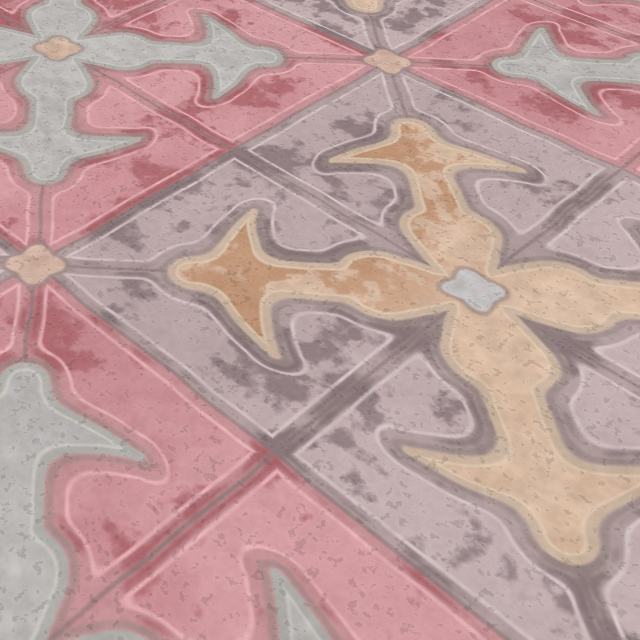
Reproduce this pattern procedurally as a WebGL 1 fragment shader.

```glsl
precision highp float;
uniform vec2 u_resolution;

#define VIEW_CENTER vec2(0.7396, 0.4531)
#define VIEW_U vec2(0.375, -0.1497)
#define VIEW_V vec2(-0.3073, -0.1751)
#define VIEW_DEPTH vec2(0.15, 0.186)
#define LINE_WIDTH 0.004
#define SEAM_GAP 0.042
#define CROSS_GAP 0.06
#define WEAR 0.75
#define LILAC vec3(0.735, 0.655, 0.66)
#define ROSE vec3(0.81, 0.595, 0.615)
#define TAN vec3(0.85, 0.735, 0.645)
#define PEARL vec3(0.745, 0.73, 0.72)

float hash(vec2 p) {
  vec3 q = fract(p.xyx * vec3(0.1031, 0.103, 0.0973));
  q += dot(q, q.yzx + 33.33);
  return fract((q.x + q.y) * q.z);
}

float noise(vec2 p) {
  vec2 i = floor(p), f = fract(p);
  f = f * f * (3.0 - 2.0 * f);
  return mix(mix(hash(i), hash(i + vec2(1, 0)), f.x),
             mix(hash(i + vec2(0, 1)), hash(i + 1.0), f.x), f.y);
}

float fbm(vec2 p) {
  float sum = 0.0, amp = 0.5;
  for (int i = 0; i < 5; i++) {
    sum += amp * noise(p);
    p = mat2(1.6, 1.2, -1.2, 1.6) * p + 7.3;
    amp *= 0.5;
  }
  return sum;
}

float smoothMin(float a, float b, float k) {
  float h = max(k - abs(a - b), 0.0) / k;
  return min(a, b) - 0.25 * h * h * k;
}

// Soft-sided line around the zero of a distance
float stroke(float d, float halfWidth, float soft) {
  return 1.0 - smoothstep(halfWidth - 0.5 * soft, halfWidth + soft, abs(d));
}

float taperedCapsule(vec2 p, vec2 a, vec2 b, float ra, float rb) {
  vec2 ab = b - a;
  float t = clamp(dot(p - a, ab) / dot(ab, ab), 0.0, 1.0);
  return length(p - a - ab * t) - mix(ra, rb, t);
}

float quatrefoil(vec2 p) {
  return length(p) - 0.084 - 0.014 * cos(4.0 * atan(p.y, p.x));
}

// One arm: x runs outwards, y is the distance from its axis
float armDistance(vec2 p) {
  float neck = taperedCapsule(p, vec2(0.05, 0), vec2(0.8, 0), 0.1, 0.08);
  float bulge = taperedCapsule(p, vec2(0.19, 0), vec2(0.29, 0.03), 0.13, 0.135);
  float tip = taperedCapsule(p, vec2(0.75, 0), vec2(0.9, 0), 0.055, 0.078);
  vec2 bent = vec2(p.x + 0.7 * p.y * p.y, p.y);
  float horn = taperedCapsule(bent, vec2(0.745, 0), vec2(0.75, 0.34), 0.115, 0.016);
  return smoothMin(smoothMin(neck, bulge, 0.03), smoothMin(tip, horn, 0.04), 0.08);
}

// Canvas position to floor plane, through a perspective view
vec2 floorPosition(vec2 s) {
  vec2 a = VIEW_U - VIEW_DEPTH.x * s, b = VIEW_V - VIEW_DEPTH.y * s;
  vec2 r = s - VIEW_CENTER;
  return vec2(r.x * b.y - r.y * b.x, a.x * r.y - a.y * r.x) / (a.x * b.y - a.y * b.x);
}

void main() {
  vec2 screen = gl_FragCoord.xy / u_resolution;
  screen.y = 1.0 - screen.y;
  vec2 ground = floorPosition(screen);
  float soft = max(0.007, 3.0 * (1.0 + dot(VIEW_DEPTH, ground)) / u_resolution.y);
  vec2 wobble = vec2(noise(ground * 8.0), noise(ground * 8.0 + 40.0)) - 0.5;
  vec2 p = ground + 0.012 * wobble;

  // Alternating square tiles, each with four arms along its diagonals
  vec2 cell = floor((p + 1.0) * 0.5);
  vec2 q = p - 2.0 * cell;
  float rosy = mod(cell.x + cell.y, 2.0);
  vec2 arm = abs(vec2(q.x + q.y, q.x - q.y)) * 0.7071;
  arm = vec2(max(arm.x, arm.y), min(arm.x, arm.y));
  float cross = armDistance(arm);

  // Panels enclosed by seams and arms
  vec2 inset = 1.0 - abs(q);
  float edge = min(inset.x, inset.y);
  float seam = min(min(abs(q.x), abs(q.y)), min(edge, arm.y));
  float panel = smoothMin(cross - CROSS_GAP, seam - SEAM_GAP, 0.04);

  float cloud = fbm(ground * 2.5 + 11.0);
  float blotch = fbm(ground * 6.0 + 3.0);
  float grain = fbm(ground * 22.0 + 60.0);
  float fine = fbm(ground * 55.0 + 20.0);
  float farSide = smoothstep(-0.15, 0.35, q.y);

  // Panels with ragged stains
  vec3 pale = mix(LILAC, ROSE, rosy);
  vec3 dark = mix(vec3(0.50, 0.43, 0.44), vec3(0.64, 0.37, 0.39), rosy);
  float ragged = 0.5 * blotch + 0.3 * grain + 0.2 * cloud + 0.02 * farSide;
  float stain = smoothstep(0.51, 0.62, ragged);
  vec3 color = mix(pale + 0.03 * (1.0 - farSide), dark, WEAR * stain);
  color = mix(color, dark, 0.22 * rosy * smoothstep(0.4, 0.6, cloud));

  // Dusty bands, grooves and pale outlines beside the seams
  vec3 band = mix(vec3(0.69, 0.61, 0.61), vec3(0.77, 0.57, 0.585), rosy);
  float inBand = 1.0 - smoothstep(-soft, soft, panel);
  color = mix(color, mix(band, dark, 0.7 * smoothstep(0.48, 0.65, ragged)), 0.85 * inBand);
  float shade = stroke(panel + 0.022, 0.006, 0.012);
  color = mix(color, dark, shade * smoothstep(0.4, 0.6, blotch) * 0.7);
  color = mix(color, vec3(0.53, 0.455, 0.455), stroke(seam, 0.005, soft) * (0.3 + 0.6 * blotch));
  vec3 chalk = mix(vec3(0.84, 0.775, 0.78), vec3(0.91, 0.70, 0.72), rosy);
  color = mix(color, chalk, stroke(panel, LINE_WIDTH, soft) * (0.5 + 0.6 * grain));

  // Cross: mottled core, pale rim and dusty border
  vec3 core = mix(TAN, PEARL, rosy) + 0.10 * (grain - 0.5);
  vec3 ochre = mix(vec3(0.72, 0.54, 0.42), vec3(0.64, 0.63, 0.63), rosy);
  float tipWear = smoothstep(0.5, 0.75, arm.x);
  float burn = smoothstep(0.46, 0.58, 0.6 * blotch + 0.4 * grain + 0.1 * tipWear
                                    + 0.6 * max(cross + 0.09, -0.06));
  core = mix(core, ochre, burn * mix(0.08, mix(0.8, 0.4, rosy), farSide));
  vec3 border = mix(vec3(0.79, 0.70, 0.62), vec3(0.69, 0.68, 0.66), rosy);
  core = mix(core, border, smoothstep(-0.032 - soft, -0.032 + soft, cross));
  color = mix(color, core, 1.0 - smoothstep(-soft, soft, cross));
  vec3 outerRim = mix(vec3(0.57, 0.51, 0.49), vec3(0.59, 0.53, 0.51), rosy);
  color = mix(color, outerRim, stroke(cross - 0.014, 0.007, 0.01) * (0.25 + 0.7 * blotch));
  vec3 gloss = mix(vec3(0.88, 0.80, 0.71), vec3(0.82, 0.81, 0.79), rosy);
  color = mix(color, gloss, 0.7 * stroke(cross + 0.03, 0.003, soft));

  // Small blossoms at tile centres and corners
  float middle = quatrefoil(vec2(q.x + q.y, q.x - q.y) * 0.7071);
  float corner = quatrefoil(vec2(inset.x + inset.y, inset.x - inset.y) * 0.7071);
  float blossom = min(middle, corner);
  vec3 petal = middle < corner ? mix(vec3(0.77, 0.75, 0.75), vec3(0.80, 0.69, 0.61), rosy)
                               : vec3(0.82, 0.70, 0.64);
  color = mix(color, vec3(0.62, 0.55, 0.53), 0.7 * (1.0 - smoothstep(0.008, 0.026, blossom)));
  color = mix(color, petal + 0.1 * (grain - 0.5), 1.0 - smoothstep(-soft, soft, blossom));

  // Dust and fine pitting
  color += 0.05 * (cloud - 0.47) + 0.06 * (grain - 0.48) + 0.07 * (fine - 0.48);
  color *= 1.0 - 0.12 * smoothstep(0.6, 0.72, fine);
  gl_FragColor = vec4(clamp(color, 0.0, 1.0), 1.0);
}
```
